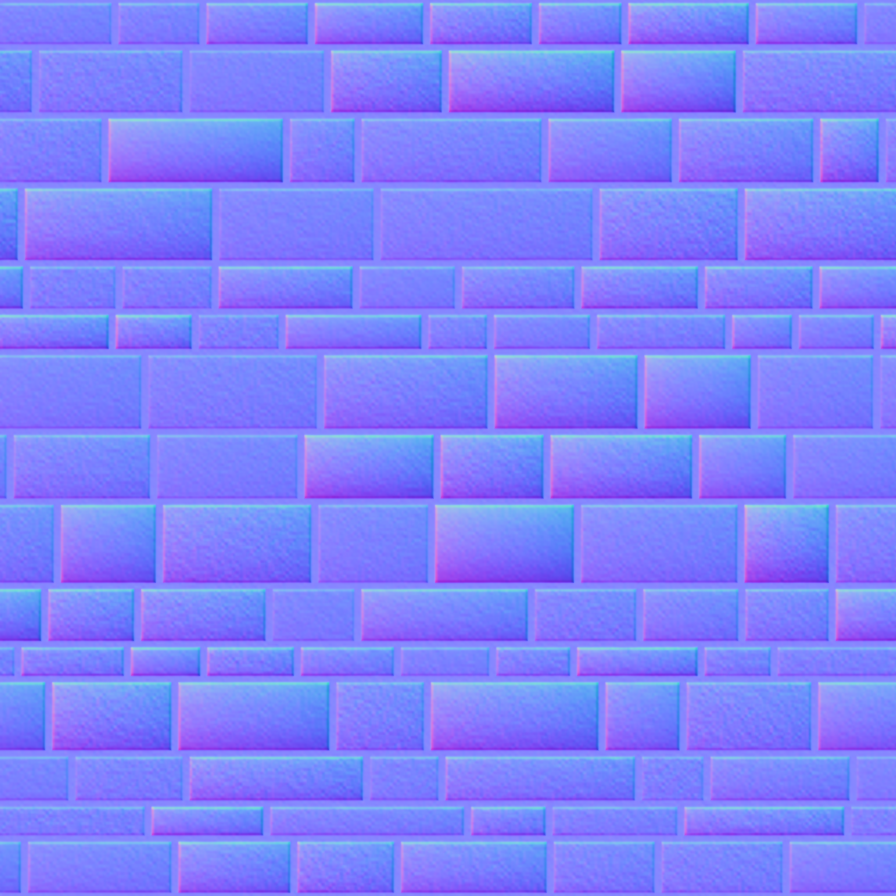
A WebGL 2 fragment shader for this texture map:

```glsl
#version 300 es
precision highp float;
// Tangent-space normal map of a coursed stone wall: 15 rows of uneven height,
// each split by jittered joints. Every block sums a pillow-shaped slope, thin
// bevel lines on its four edges and fine grain, then is encoded as a colour.
uniform vec2 u_resolution;
out vec4 fragColor;

const int ROW_COUNT = 15;
const float JOINT_JITTER = 0.62;
const vec2 HALF_GAP = vec2(0.0046, 0.0042);
const float BEVEL_WIDTH = 0.0018;
const vec2 MORTAR_SLOPE = vec2(0.05, 0.06);
const vec2 BASE_SLOPE = vec2(-0.03, 0.01);

// Per row, from the top: lower edge, number of blocks, joint offset
const vec3 ROWS[ROW_COUNT] = vec3[ROW_COUNT](
    vec3(0.053, 8, 0.111), vec3(0.129, 6, 0.029), vec3(0.207, 7, 0.011),
    vec3(0.294, 5, 0.072), vec3(0.348, 8, 0.146), vec3(0.393, 9, 0.011),
    vec3(0.482, 6, 0.029), vec3(0.560, 7, 0.030), vec3(0.654, 7, 0.074),
    vec3(0.719, 8, 0.056), vec3(0.758, 9, 0.002), vec3(0.841, 7, 0.062),
    vec3(0.897, 7, -0.034), vec3(0.936, 6, 0.140), vec3(1.000, 7, 0.199));

float hash(vec2 p) {
    vec3 q = fract(p.xyx * 0.1031);
    q += dot(q, q.yzx + 33.33);
    return fract((q.x + q.y) * q.z);
}

// Value noise that wraps after one canvas
float noise(vec2 p, float freq) {
    p *= freq;
    vec2 cell = floor(p), f = p - cell;
    f = f * f * (3.0 - 2.0 * f);
    vec2 a = mod(cell, freq), b = mod(cell + 1.0, freq);
    return mix(mix(hash(a), hash(vec2(b.x, a.y)), f.x),
               mix(hash(vec2(a.x, b.y)), hash(b), f.x), f.y);
}

float grainHeight(vec2 p) {
    return 0.36 * noise(p, 140.0) + 0.3 * noise(p, 250.0) + 0.25 * noise(p, 41.0);
}

vec2 grainSlope(vec2 p) {
    const float e = 0.0014;
    float h = grainHeight(p);
    return vec2(grainHeight(p + vec2(e, 0.0)) - h, grainHeight(p + vec2(0.0, e)) - h);
}

// Horizontal position of the joint that starts block i
float jointX(float i, float row, float count, float offset) {
    float jitter = hash(vec2(mod(i, count) + 3.0, row * 7.0 + 11.0)) - 0.5;
    return offset + (i + JOINT_JITTER * jitter) / count;
}

// Thin ridge centred just inside an edge at distance d
float bevel(float d) {
    float t = (d - 0.0005) / BEVEL_WIDTH;
    return exp(-t * t);
}

// Slope of a pillow, steeper towards its rim
vec2 pillow(vec2 q) {
    return q * mix(vec2(0.55), vec2(1.0), abs(q));
}

void main() {
    vec2 uv = gl_FragCoord.xy / u_resolution;
    vec2 p = vec2(uv.x, 1.0 - uv.y);
    float pixel = 1.0 / min(u_resolution.x, u_resolution.y);

    // Row under this point
    int r = 0;
    for (int k = 0; k < ROW_COUNT - 1; k++) r += int(p.y >= ROWS[k].x);
    float row = float(r), count = ROWS[r].y, offset = ROWS[r].z;
    float top = r > 0 ? ROWS[r - 1].x : 0.0;
    float bottom = ROWS[r].x;

    // Block under this point
    float i = floor((p.x - offset) * count);
    if (p.x < jointX(i, row, count, offset)) i -= 1.0;
    else if (p.x >= jointX(i + 1.0, row, count, offset)) i += 1.0;
    float left = jointX(i, row, count, offset);
    float right = jointX(i + 1.0, row, count, offset);

    // Distances inside the four block edges
    vec2 low = p - vec2(left, top) - HALF_GAP;
    vec2 high = vec2(right, bottom) - p - HALF_GAP;
    float inside = min(min(low.x, high.x), min(low.y, high.y));
    float soft = max(pixel, 0.0015);
    float block = smoothstep(-soft, soft, inside);
    vec2 q = clamp((low - high) / (low + high), -1.0, 1.0);

    // Character of each block
    vec2 id = vec2(mod(i, count), row);
    float bulge = hash(id * vec2(5.0, 3.0) + 41.0);
    float rough = hash(id * vec2(3.0, 9.0) + 77.0);
    float tall = clamp((bottom - top - 0.03) / 0.05, 0.0, 1.0);
    float strength = mix(0.14, 0.66, pow(bulge, 1.4)) * mix(0.55, 1.0, tall);

    // Pillow and grain, fading to gently tilted mortar
    vec2 steepness = strength * vec2(0.55, q.y < 0.0 ? 0.78 : 1.0);
    vec2 grain = grainSlope(uv) * mix(0.5, 1.0, rough);
    vec2 halo = MORTAR_SLOPE * exp(-max(inside, 0.0) / 0.004);
    vec2 face = BASE_SLOPE - pillow(q) * steepness + grain + 0.5 * halo;
    vec2 slope = mix(MORTAR_SLOPE + 0.4 * grain, face, block);

    // Worn bevel lines, kept within the block's extent
    float wear = mix(0.6, 1.1, noise(uv, 60.0));
    vec2 span = smoothstep(vec2(-0.002), vec2(0.001), min(low, high));
    float sideLine = bevel(low.x) * mix(0.12, 0.6, bulge) - bevel(high.x) * mix(0.25, 0.6, bulge);
    float flatLine = bevel(low.y) * mix(0.35, 0.65, bulge) - bevel(high.y) * mix(0.25, 0.4, bulge);
    slope += wear * vec2(sideLine * span.y, flatLine * span.x);

    vec3 normal = normalize(vec3(slope, 1.0));
    fragColor = vec4(0.5 + 0.5 * normal, 1.0);
}
```
